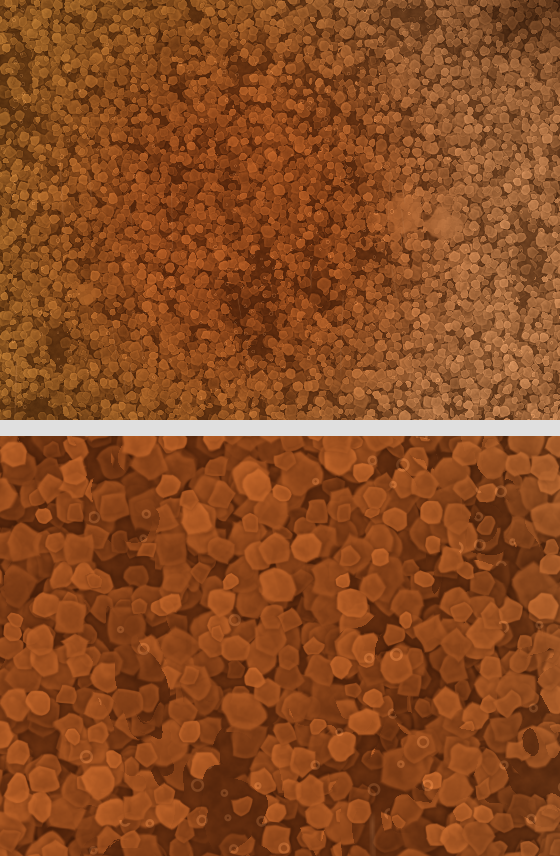
Top, the full canvas; bottom, a detail of the centre.
This texture is drawn by a WebGL 1 fragment shader. Its source:

```glsl
precision highp float;
// Damp orange-brown sand grains pressed behind scratched glass.
uniform vec2 u_resolution;

#define GRAIN_SIZE 0.0265
#define GRAIN_LAYERS 6
#define GRAIN_OPACITY 0.86
#define GAP_SHADE 0.62
#define TOP_SHADE 1.09
#define SCRATCH_COUNT 22
#define SCRATCH_OPACITY 0.30
#define BUBBLE_CELL 0.022
#define CENTRE_TINT vec3(0.595, 0.295, 0.110)
#define LEFT_TINT vec3(0.590, 0.365, 0.140)
#define RIGHT_TINT vec3(0.640, 0.410, 0.235)

float hash(vec2 p) {
  vec3 q = fract(vec3(p.xyx) * 0.1031);
  q += dot(q, q.yzx + 33.33);
  return fract((q.x + q.y) * q.z);
}

vec2 hash2(vec2 p) {
  return vec2(hash(p), hash(p + 57.3));
}

float noise(vec2 p) {
  vec2 i = floor(p), f = fract(p);
  f = f * f * (3.0 - 2.0 * f);
  return mix(mix(hash(i), hash(i + vec2(1.0, 0.0)), f.x),
             mix(hash(i + vec2(0.0, 1.0)), hash(i + vec2(1.0, 1.0)), f.x), f.y);
}

float fbm(vec2 p) {
  float sum = 0.0, gain = 0.5;
  for (int i = 0; i < 4; i++) {
    sum += gain * noise(p);
    p = p * 2.07 + 13.7;
    gain *= 0.5;
  }
  return sum;
}

// Radius measure of a rounded polygon with random side count and turn
float pebble(vec2 d, float seed) {
  float sector = 6.2832 / (4.0 + floor(seed * 4.0));
  float angle = atan(d.y, d.x + 1e-5) + seed * 40.0;
  float facet = cos(floor(0.5 + angle / sector) * sector - angle);
  return length(d) * mix(1.0, facet, 0.7);
}

// One sheet of scattered grains laid over the shade below
float grainLayer(float shade, vec2 p, float layer, float openness) {
  float depth = layer / float(GRAIN_LAYERS - 1);
  float size = GRAIN_SIZE * (0.82 + 0.38 * hash(vec2(layer, 9.0)));
  vec2 g = p / size + layer * 17.37 + 40.0;
  g += 0.22 * (vec2(noise(g * 2.3), noise(g * 2.3 + 31.0)) - 0.5);
  vec2 cell = floor(g);
  for (int y = -1; y <= 1; y++) {
    for (int x = -1; x <= 1; x++) {
      vec2 id = cell + vec2(float(x), float(y));
      vec2 rnd = hash2(id + layer * 71.0);
      float seed = hash(id + 113.0 + layer * 5.0);
      float present = step(rnd.x, 0.66 - openness * (0.25 + 0.65 * depth));
      vec2 d = g - id - 0.15 - 0.7 * hash2(id + 211.0 + layer);
      float radius = mix(0.26, 0.57, rnd.y);
      float r = pebble(d, seed) / radius;
      float cover = smoothstep(1.03, 0.84, r) * present;
      float shadow = smoothstep(1.35, 0.9, r) * present;
      float rim = smoothstep(0.5, 0.8, r) * smoothstep(1.0, 0.82, r);
      float glint = smoothstep(0.4, 0.0, length(d / radius - vec2(-0.25, 0.35)));
      float tone = mix(0.74, TOP_SHADE, depth) + 0.24 * (seed - 0.5);
      tone += 0.05 * dot(d, vec2(-0.5, 0.85)) / radius;
      tone += 0.10 * rim + 0.06 * glint * rnd.y - 0.03;
      shade *= 1.0 - 0.09 * shadow;
      shade = mix(shade, tone, cover * GRAIN_OPACITY);
    }
  }
  return shade;
}

// Coverage of a large pale lump with an uneven outline
float lump(vec2 p, vec2 centre, float radius, float seed) {
  vec2 d = p - centre + radius * 0.6 * (vec2(noise(p * 45.0), noise(p * 45.0 + 20.0)) - 0.5);
  return smoothstep(1.0, 0.86, pebble(d, seed) / radius);
}

// Fine, slightly leaning streaks with faded ends
float scratches(vec2 p, float aspect) {
  float sum = 0.0;
  for (int i = 0; i < SCRATCH_COUNT; i++) {
    vec2 id = vec2(float(i) * 3.7, 5.0);
    vec2 a = hash2(id), b = hash2(id + 19.0);
    float halfLength = mix(0.03, 0.14, b.x * b.x);
    float along = p.y - mix(0.06, 0.72, a.y);
    float lean = mix(-0.18, 0.04, b.y);
    float across = p.x - a.x * aspect * 0.82 - lean * along - 0.15 * along * along;
    float width = mix(0.0012, 0.0034, hash(id + 41.0));
    float line = smoothstep(width, width * 0.25, abs(across));
    float ends = smoothstep(halfLength, halfLength * 0.6, abs(along));
    float wear = 0.35 + 0.65 * noise(vec2(across * 900.0 + 50.0, p.y * 45.0));
    sum = max(sum, line * ends * wear);
  }
  return sum;
}

// Tiny bright rings, commonest over the dark hollows
float bubbles(vec2 p, float openness) {
  vec2 g = p / BUBBLE_CELL, id = floor(g);
  float radius = mix(0.08, 0.2, hash(id + 7.0));
  float r = length(fract(g) - 0.25 - 0.5 * hash2(id + 3.0));
  float ring = smoothstep(0.07, 0.02, abs(r - radius));
  return ring * step(hash(id + 29.0), 0.05 + 0.45 * openness);
}

void main() {
  vec2 p = gl_FragCoord.xy / u_resolution.y;
  float aspect = u_resolution.x / u_resolution.y;
  vec2 uv = vec2(p.x / aspect, p.y);

  // Lighting drifts from olive through orange to pale beige
  vec3 side = mix(LEFT_TINT, RIGHT_TINT, smoothstep(0.3, 0.8, uv.x));
  float spread = length((uv - vec2(0.43, 0.47)) * vec2(1.0, 0.7));
  vec3 tint = mix(CENTRE_TINT, side, smoothstep(0.12, 0.5, spread));

  // Grains stacked from the deep hollows upward
  float openness = smoothstep(0.52, 0.76, fbm(p * vec2(7.0, 5.0) + 4.0));
  float shade = GAP_SHADE + 0.16 * (fbm(p * 70.0) - 0.5);
  for (int i = 0; i < GRAIN_LAYERS; i++) {
    shade = grainLayer(shade, p, float(i), openness);
  }
  shade += 0.14 * (fbm(p * 130.0) - 0.47) + 0.16 * (fbm(p * 5.0 + 30.0) - 0.47);
  shade *= 1.0 + 0.12 * smoothstep(0.55, 1.0, uv.x) * (0.75 - uv.y);
  shade *= 1.0 - 0.28 * smoothstep(0.28, 0.0, length(uv - vec2(1.0, 1.0)));

  // A few bigger lumps
  float lumps = lump(p, vec2(0.965, 0.495), 0.046, 0.62);
  lumps = max(lumps, lump(p, vec2(1.055, 0.465), 0.040, 0.10));
  lumps = max(lumps, lump(p, vec2(0.205, 0.302), 0.025, 0.40));
  shade = mix(shade, 1.12 + 0.25 * (fbm(p * 50.0) - 0.5), lumps * 0.8);

  // Darker sand is also redder
  vec3 color = tint * pow(vec3(max(shade, 0.2)), vec3(1.0, 1.2, 1.55));
  color = mix(color, vec3(0.74, 0.50, 0.32), scratches(p, aspect) * SCRATCH_OPACITY);
  color += vec3(0.13, 0.10, 0.07) * bubbles(p, openness);
  gl_FragColor = vec4(clamp(color, 0.0, 1.0), 1.0);
}
```
